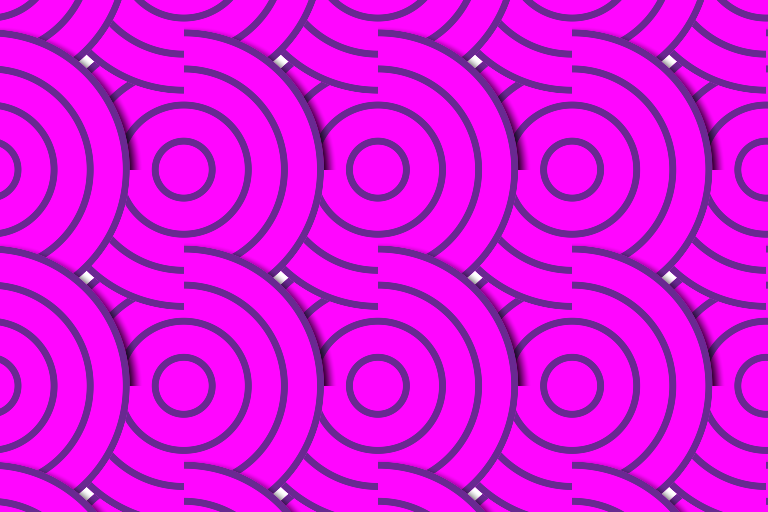
Write a Shadertoy shader that draws this pattern.

```glsl
// Overlapping quarter discs with concentric rings, drop shadows and small pale gaps.

// Lengths are fractions of the canvas height.
#define PERIOD      vec2(0.3793, 0.4222)
#define ORIGIN      vec2(0.3588, 0.2465)
#define DISC_RADIUS 0.2740
#define RING_STEP   0.0705
#define RING_WIDTH  0.0137
#define SHADOW_SHIFT vec2(0.0098, -0.0098)
#define SHADOW_BLUR 0.0165
#define SHADOW_DARK 0.93
#define FILL_COLOR  vec3(1.0, 0.025, 1.0)
#define LINE_COLOR  vec3(0.41, 0.16, 0.57)
#define GAP_COLOR   vec3(1.0)

// Antialiased inside of a signed distance
float coverage(float dist, float pixel) {
    return smoothstep(0.5 * pixel, -0.5 * pixel, dist);
}

// Paints a ringed disc over the colour below; offset runs from its centre
vec3 paintDisc(vec3 below, vec2 offset, float pixel) {
    float depth = DISC_RADIUS - length(offset);
    float wrapped = mod(depth - 0.5 * RING_WIDTH + 0.5 * RING_STEP, RING_STEP);
    float ringDist = abs(wrapped - 0.5 * RING_STEP) - 0.5 * RING_WIDTH;
    vec3 disc = mix(FILL_COLOR, LINE_COLOR, coverage(ringDist, pixel));
    return mix(below, disc, coverage(-depth, pixel));
}

// Soft shadow of a disc, shifted right and down
float discShadow(vec2 offset) {
    float dist = length(offset - SHADOW_SHIFT) - DISC_RADIUS;
    return SHADOW_DARK * smoothstep(SHADOW_BLUR, -SHADOW_BLUR, dist);
}

void mainImage(out vec4 fragColor, in vec2 fragCoord) {
    float pixel = 1.0 / iResolution.y;
    vec2 pos = fragCoord * pixel;

    // Each cell spans four disc centres, one at every corner
    vec2 cell = mod(pos - ORIGIN, PERIOD);

    // Right-hand centres lie underneath, lower one first
    vec3 color = GAP_COLOR;
    color = paintDisc(color, cell - vec2(PERIOD.x, 0.0), pixel);
    color = paintDisc(color, cell - PERIOD, pixel);

    // Left-hand centres overlap them; the lower one casts the shadow
    color = paintDisc(color, cell - vec2(0.0, PERIOD.y), pixel);
    color *= 1.0 - discShadow(cell);
    color = paintDisc(color, cell, pixel);

    fragColor = vec4(color, 1.0);
}
```
